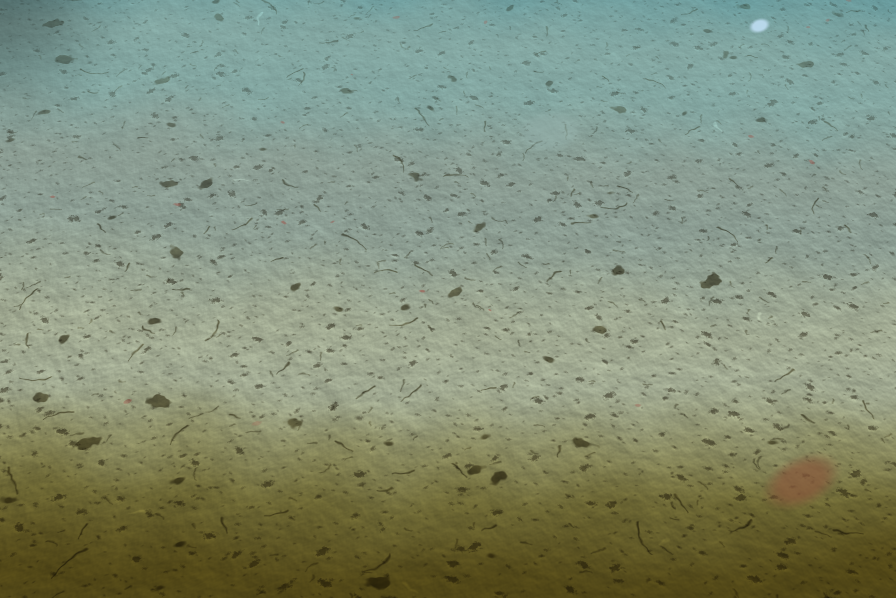
This texture is drawn by a WebGL 2 fragment shader. Its source:

```glsl
#version 300 es
precision highp float;
// Silty sea floor in perspective: pits, stones and twigs fading from ochre shade to teal haze.

uniform vec2 u_resolution;
out vec4 fragColor;

vec2 hash2(vec2 p) {
  vec3 q = fract(p.xyx * vec3(0.1031, 0.1030, 0.0973));
  q += dot(q, q.yzx + 33.33);
  return fract((q.xx + q.yz) * q.zy);
}

mat2 rotation(float a) {
  float c = cos(a), s = sin(a);
  return mat2(c, -s, s, c);
}

float cornerSlope(vec2 cell, vec2 offset) {
  float a = 6.2832 * hash2(cell + 200.0).x;
  return dot(vec2(cos(a), sin(a)), offset);
}

float gradientNoise(vec2 p) {
  vec2 i = floor(p), f = fract(p), e = vec2(1.0, 0.0);
  vec2 w = f * f * f * (f * (f * 6.0 - 15.0) + 10.0);
  return mix(mix(cornerSlope(i, f), cornerSlope(i + e, f - e), w.x),
             mix(cornerSlope(i + e.yx, f - e.yx), cornerSlope(i + 1.0, f - 1.0), w.x), w.y);
}

float fbm(vec2 p) {
  float sum = 0.0, gain = 0.5;
  for (int i = 0; i < 4; i++) {
    sum += gain * gradientNoise(p);
    p = rotation(0.6) * p * 2.03 + 17.0;
    gain *= 0.52;
  }
  return sum;
}

// Ragged ovals, one per cell; radii are in cell units.
float blobs(vec2 p, float density, float minR, float maxR, float soft, float seed) {
  float cover = 0.0;
  float ragged = 0.6 * gradientNoise(p * 5.0 + seed) + 0.4 * gradientNoise(p * 11.0);
  for (int k = 0; k < 9; k++) {
    vec2 cell = floor(p) + vec2(k % 3, k / 3) - 1.0;
    vec2 place = hash2(cell + seed), kind = hash2(cell + seed + 71.0);
    vec2 q = rotation((kind.y - 0.5) * 2.0) * (p - cell - place);
    float r = mix(minR, maxR, kind.x * kind.x);
    float d = length(q * vec2(0.8, 1.35)) - r * (1.0 + 1.3 * ragged);
    float present = step(hash2(cell + seed + 139.0).x, density);
    cover = max(cover, present * (1.0 - smoothstep(-soft, soft, d)));
  }
  return cover;
}

// Thin bent strokes, tapered towards one end.
float twigs(vec2 p, float density, float maxLength, float width, float soft, float seed) {
  float cover = 0.0;
  for (int k = 0; k < 9; k++) {
    vec2 cell = floor(p) + vec2(k % 3, k / 3) - 1.0;
    vec2 place = hash2(cell + seed), kind = hash2(cell + seed + 53.0);
    vec2 q = rotation(kind.x * 3.1416) * (p - cell - place);
    float halfLength = maxLength * mix(0.3, 1.0, kind.y * kind.y);
    q.y += (place.x - 0.5) * 3.0 * q.x * q.x + 0.04 * gradientNoise(p * 8.0);
    float taper = mix(0.5, 1.3, smoothstep(-halfLength, halfLength, q.x));
    q.x -= clamp(q.x, -halfLength, halfLength);
    float present = step(hash2(cell + seed + 97.0).x, density);
    cover = max(cover, present * (1.0 - smoothstep(-soft, soft, length(q) - width * taper)));
  }
  return cover;
}

float softOval(vec2 p, vec2 centre, vec2 radius, float angle, float blur) {
  float d = length(rotation(angle) * (p - centre) / radius);
  return 1.0 - smoothstep(1.0 - blur, 1.0 + blur, d);
}

vec3 siltColour(float t) {
  vec3 c = mix(vec3(0.32, 0.28, 0.09), vec3(0.43, 0.41, 0.21), smoothstep(0.0, 0.18, t));
  c = mix(c, vec3(0.53, 0.53, 0.36), smoothstep(0.14, 0.25, t));
  c = mix(c, vec3(0.63, 0.665, 0.57), smoothstep(0.22, 0.36, t));
  c = mix(c, vec3(0.545, 0.615, 0.575), smoothstep(0.42, 0.64, t));
  c = mix(c, vec3(0.515, 0.655, 0.635), smoothstep(0.7, 0.86, t));
  return mix(c, vec3(0.41, 0.61, 0.62), smoothstep(0.92, 1.06, t));
}

void main() {
  vec2 p = gl_FragCoord.xy / u_resolution.y;
  float across = gl_FragCoord.x / u_resolution.x, y = p.y;
  float px = 1.5 / u_resolution.y;
  vec2 ground = vec2((p.x - 0.75) * (1.0 + 0.6 * y), 1.2 * y + 0.5 * y * y) + 9.0;

  // Light falloff with a curved, uneven edge
  float bow = 0.13 * (across - 0.55) * (across - 0.55) * (1.0 - y);
  float t = y - bow + 0.07 * (across - 0.5) * y + 0.035 * gradientNoise(ground * 5.0);
  vec3 colour = siltColour(t);
  float clarity = mix(1.0, 0.5, smoothstep(0.45, 1.0, y));

  // Relief and fine grain
  float relief = fbm(ground * 30.0 + vec2(0.06, 0.14)) - fbm(ground * 30.0);
  float mottle = fbm(ground * 11.0);
  colour *= 1.0 + clarity * (0.42 * relief + 0.13 * mottle);

  // Pits with pale lower lips
  float lip = blobs((ground + vec2(0.002, 0.005)) * 26.0, 0.4, 0.05, 0.24, 0.08 + 26.0 * px, 3.0);
  float pit = blobs(ground * 26.0, 0.4, 0.05, 0.24, 0.04 + 26.0 * px, 3.0);
  float speck = blobs(ground * 55.0, 0.33, 0.06, 0.23, 0.05 + 55.0 * px, 41.0);
  colour *= 1.0 + 0.08 * lip * clarity;
  colour *= 1.0 - clarity * max(0.42 * pit, 0.3 * speck) * vec3(0.95, 1.0, 1.08);

  // Stones and twigs
  float stone = blobs(ground * 7.5, 0.3, 0.05, 0.14, 0.01 + 7.5 * px, 15.0);
  float twig = twigs(ground * 8.0, 0.4, 0.3, 0.014, 8.0 * px, 23.0);
  float chip = twigs(ground * 17.0, 0.3, 0.26, 0.025, 17.0 * px, 67.0);
  vec3 bark = colour * vec3(0.48, 0.45, 0.36);
  colour = mix(colour, bark * (1.0 + 0.8 * mottle), clarity * max(0.85 * stone, max(0.85 * twig, 0.6 * chip)));

  // Rare pale and red fragments
  float shell = twigs(ground * 6.0, 0.1, 0.16, 0.016, 6.0 * px, 83.0);
  float red = blobs(ground * 9.0, 0.07, 0.03, 0.07, 9.0 * px, 31.0);
  colour = mix(colour, colour * 1.25, 0.6 * shell);
  colour = mix(colour, vec3(0.62, 0.33, 0.29), 0.6 * red * clarity * smoothstep(0.2, 0.4, y));

  // Pale mound, bright shell and blurred reddish body
  colour = mix(colour, vec3(0.58, 0.69, 0.67), 0.5 * softOval(p, vec2(0.92, 0.78), vec2(0.045, 0.03), 0.1, 0.3));
  colour = mix(colour, vec3(0.75, 0.87, 0.95), 0.9 * softOval(p, vec2(1.27, 0.957), vec2(0.015, 0.01), 0.3, 0.35));
  colour = mix(colour, vec3(0.53, 0.34, 0.23), 0.7 * softOval(p, vec2(1.34, 0.195), vec2(0.055, 0.033), 0.45, 0.4));

  colour *= 1.0 - 0.3 * (1.0 - smoothstep(0.0, 0.25, length(p - vec2(0.0, 1.0))));
  fragColor = vec4(colour, 1.0);
}
```
